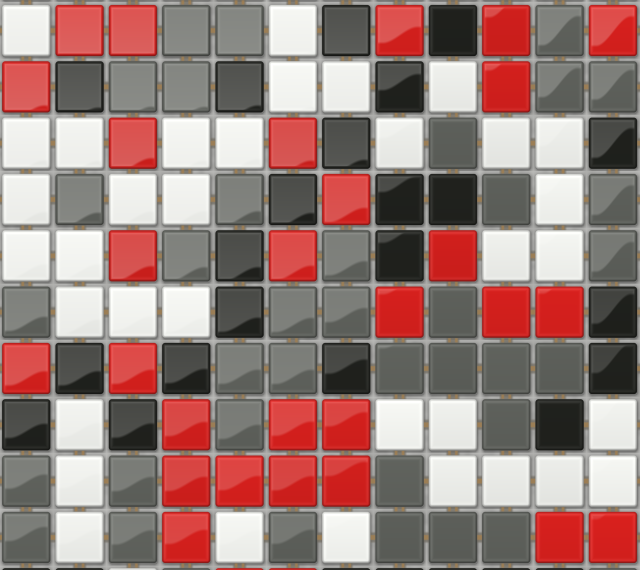
Give the GLSL for this pattern, as a Shadertoy shader.

```glsl
// Glazed mosaic: twelve columns by ten rows of white, grey, red and black tiles.
// A hash picks each glaze; rounded boxes give the tiles, bevels and shadows,
// and a curved window reflection drifts across the wall over pale grout.

float hash(vec2 p) {
    uvec2 q = uvec2(ivec2(p) + 64);
    uint h = q.x * 1597334677u ^ q.y * 3812015801u;
    h = (h ^ (h >> 15)) * 2246822519u;
    h ^= h >> 13;
    return float(h & 65535u) / 65536.0;
}

float noise(vec2 p) {
    vec2 i = floor(p), f = fract(p);
    f *= f * (3.0 - 2.0 * f);
    return mix(mix(hash(i), hash(i + vec2(1, 0)), f.x),
               mix(hash(i + vec2(0, 1)), hash(i + 1.0), f.x), f.y);
}

float roundBox(vec2 p, vec2 halfSize, float radius) {
    vec2 q = abs(p) - halfSize + radius;
    return length(max(q, 0.0)) + min(max(q.x, q.y), 0.0) - radius;
}

vec3 glazeColor(float pick) {
    if (pick < 0.35) return vec3(0.92, 0.925, 0.91);
    if (pick < 0.55) return vec3(0.36, 0.37, 0.35);
    if (pick < 0.825) return vec3(0.81, 0.12, 0.11);
    return vec3(0.12, 0.125, 0.11);
}

// Share of a tile covered by the reflection, by its place on the wall
float glossCover(vec2 wall) {
    float window = (1.25 - 0.65 * wall.y)
                 * (1.0 - smoothstep(0.55, 0.74, wall.x + 0.1 * wall.y));
    float sideLight = 0.78 * smoothstep(0.75, 0.92, wall.x - 0.2 * wall.y);
    return max(window, sideLight);
}

// Grout with soft tile shadows and the tan joints of the backing mesh
vec3 groutColor(vec2 p, vec2 d, vec2 halfTile, float px) {
    vec3 col = vec3(0.72, 0.72, 0.71) + 0.06 * (noise(p * 9.0) - 0.5);
    float shadow = roundBox(d + vec2(-0.01, 0.025), halfTile, 0.06);
    col *= 1.0 - 0.35 * exp(-max(shadow, 0.0) * 28.0);

    vec2 side = vec2(abs(d.x) - 0.5, d.y);
    vec2 end = vec2(d.x, abs(d.y) - 0.528);
    float bridge = min(roundBox(side, vec2(0.07, 0.085), 0.02),
                       roundBox(end, vec2(0.11, 0.06), 0.02));
    col = mix(col, vec3(0.44, 0.42, 0.38), 0.75 * (1.0 - smoothstep(-0.02, 0.02 + px, bridge)));
    float tab = min(roundBox(side, vec2(0.045, 0.045), 0.015),
                    roundBox(vec2(abs(end.x) - 0.065, end.y), vec2(0.025, 0.04), 0.015));
    return mix(col, vec3(0.64, 0.50, 0.31), 0.8 * (1.0 - smoothstep(-px, px, tab)));
}

vec3 tileColor(vec2 cell, vec2 d, vec2 halfTile, float px) {
    float sd = roundBox(d, halfTile, 0.06);
    vec2 s = d / halfTile;
    vec2 wall = cell / vec2(11.0, 9.0);
    vec3 col = glazeColor(hash(cell + 7.0));
    col *= 0.98 + 0.05 * hash(cell + 31.0) + 0.025 * s.y;

    // Reflection with an S-shaped lower edge, steeper toward the right
    float cover = glossCover(wall);
    float rise = mix(0.55, 1.15, smoothstep(0.55, 0.95, wall.x));
    float edge = 1.0 - 2.0 * cover + rise * smoothstep(-0.7, 0.75, s.x)
               + 0.16 * (hash(cell + 53.0) - 0.5);
    float blur = 0.035 + 2.0 * px;
    float gloss = smoothstep(edge - blur, edge + blur, s.y)
                * (1.0 - smoothstep(-0.065, -0.035, sd));
    float strength = 0.29 - 0.09 * wall.y - 0.06 * wall.x;
    col = mix(col, vec3(1.0, 1.0, 0.99), gloss * strength * (0.95 - 0.12 * s.y));

    // Bevel: dark rim, heavier below and right, with a thin inner glint
    vec2 facing = pow(abs(s), vec2(8.0)) * sign(s);
    float light = dot(facing, vec2(-0.35, 0.6));
    float rim = smoothstep(-0.05, -0.005, sd);
    col *= 1.0 - rim * (0.23 - 0.16 * light);
    float glint = exp(-pow((sd + 0.05) / (0.012 + px), 2.0));
    col += glint * (0.07 + 0.09 * light) * (1.0 - 0.5 * col);
    return col;
}

void mainImage(out vec4 fragColor, in vec2 fragCoord) {
    // One unit is a column pitch; rows count down from the top edge
    float px = 12.0 / iResolution.x;
    vec2 p = vec2(fragCoord.x, iResolution.y - fragCoord.y) * px;
    vec2 pitch = vec2(1.0, 1.056);
    vec2 firstCenter = vec2(0.492, 0.573);
    vec2 cell = floor((p - firstCenter) / pitch + 0.5);
    vec2 d = p - firstCenter - cell * pitch;
    d.y = -d.y;

    vec2 halfTile = vec2(0.452, 0.48);
    float sd = roundBox(d, halfTile, 0.06);
    vec3 col = mix(tileColor(cell, d, halfTile, px),
                   groutColor(p, d, halfTile, px),
                   smoothstep(-0.7 * px, 0.7 * px, sd));
    fragColor = vec4(clamp(col, 0.0, 1.0), 1.0);
}
```
